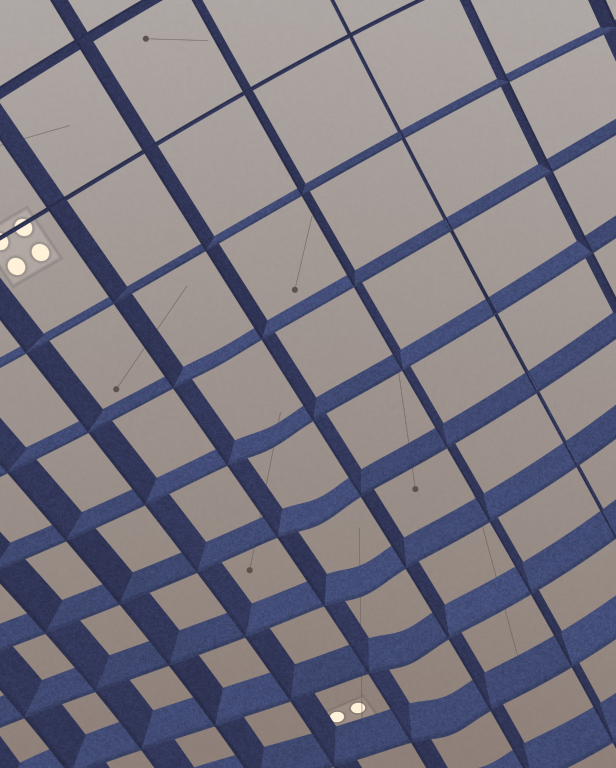
Write a WebGL 2 fragment shader that draws this pattern.

```glsl
#version 300 es
precision highp float;
// A hanging lattice of blue felt strips seen from below against a pale ceiling.
// A bent grid map is inverted at the near and far depth of the strips; where a
// whole grid number lies between the two, that strip is hit. Nearest hit wins.
uniform vec2 u_resolution;
out vec4 outColor;

const float SPAN = 768.0;                  // canvas height in drawing units
const vec2 ZENITH = vec2(352.0, 45.0);     // vanishing point of the strip depth
const float DEPTH = 0.051;                 // strip depth as a pull to the zenith
const float EDGE = 1.8;                    // half thickness of a strip
const float SAG = 8.0;                     // dip of the crossing strips
const float FELT_GRAIN = 0.22;
const vec3 CEILING_TOP = vec3(0.685, 0.660, 0.650);
const vec3 CEILING_LOW = vec3(0.560, 0.505, 0.475);
const vec3 FELT_LIGHT = vec3(0.255, 0.295, 0.460);
const vec3 FELT_DARK = vec3(0.195, 0.215, 0.350);
const vec3 LAMP_GLOW = vec3(1.0, 0.95, 0.85);
const vec3 WIRE = vec3(0.36, 0.32, 0.30);

float hash(vec2 p) {
    vec3 r = fract(vec3(p.xyx) * 0.1031);
    r += dot(r, r.yzx + 33.33);
    return fract((r.x + r.y) * r.z);
}

float noise(vec2 p) {
    vec2 i = floor(p), f = fract(p);
    f *= f * (3.0 - 2.0 * f);
    return mix(mix(hash(i), hash(i + vec2(1, 0)), f.x),
               mix(hash(i + vec2(0, 1)), hash(i + vec2(1, 1)), f.x), f.y);
}

// Grid coordinates to drawing units (y down): perspective with a gentle bend.
vec2 gridPoint(vec2 g) {
    float u = g.x, v = g.y;
    float x = 228.0 + v * (52.0 + v * (-2.1 + 0.15 * v))
            + u * (84.0 - 2.4 * v + 0.25 * v * v) + u * u * (1.7 - 0.2 * v);
    float y = 463.0 + v * (74.0 + v * (-2.6 + 0.35 * v))
            + u * (-42.5 + 4.2 * v - 0.15 * v * v)
            - u * u * (2.3 + 0.3 * v) - u * u * u * (0.06 + 0.13 * v);
    float bend = (u - 0.5) / 0.35;
    return vec2(x, y + SAG * smoothstep(-2.0, 1.0, v) * exp(-bend * bend));
}

// Newton inversion of gridPoint; also returns the inverse Jacobian.
vec2 toGrid(vec2 q, out mat2 inv) {
    const float E = 0.01;
    inv = inverse(mat2(84.0, -42.5, 52.0, 74.0));
    vec2 g = inv * (q - vec2(228.0, 463.0));
    for (int k = 0; k < 6; k++) {
        vec2 p = gridPoint(g);
        inv = inverse(mat2((gridPoint(g + vec2(E, 0)) - p) / E,
                           (gridPoint(g + vec2(0, E)) - p) / E));
        g -= inv * (p - q);
    }
    return g;
}

// Coverage, relative depth of the hit and index of the strip.
vec3 strip(float near, float far, float slope, float aa) {
    float n = round(0.5 * (near + far));
    float d = max(min(near, far) - n, n - max(near, far)) / slope - EDGE;
    float span = far - near;
    span = abs(span) < 1e-4 ? 1e-4 : span;
    return vec3(1.0 - smoothstep(-aa, aa, d), clamp((n - near) / span, 0.0, 1.0), n);
}

vec3 felt(vec3 base, vec3 hit, float piece, vec2 q) {
    float grain = 0.6 * hash(floor(q / 1.5)) + 0.4 * noise(q * vec2(0.35, 0.5)) - 0.5;
    float tone = 0.95 + 0.1 * hash(vec2(hit.z + 20.0, piece + 40.0));
    float rim = 1.0 - 0.14 * (1.0 - smoothstep(0.0, 0.12, hit.y));
    return base * tone * rim * (1.0 + FELT_GRAIN * grain);
}

// Square fitting with two by two round lamps, skewed by its two axes.
vec3 fitting(vec3 col, vec2 q, vec2 centre, mat2 axes, float aa) {
    vec2 w = inverse(axes) * (q - centre);
    float soft = aa / length(axes[0]);
    float box = max(abs(w.x), abs(w.y)) - 1.0;
    float lamp = length(abs(w) - 0.5) - 0.3;
    col = mix(col, col * 1.08, 1.0 - smoothstep(-soft, soft, box));
    col *= 1.0 - 0.12 * (1.0 - smoothstep(0.0, 0.08 + soft, abs(box)));
    col = mix(col, col * 0.85, (1.0 - smoothstep(0.0, 0.14, lamp)) * step(box, 0.0));
    return mix(col, LAMP_GLOW, 1.0 - smoothstep(-soft, soft, lamp));
}

void main() {
    vec2 q = vec2(gl_FragCoord.x, u_resolution.y - gl_FragCoord.y) * SPAN / u_resolution.y;
    float aa = 0.75 * SPAN / u_resolution.y;

    // Ceiling and its lamps
    float fall = clamp(q.y / SPAN + 0.04 * sin(q.x / 190.0), 0.0, 1.0);
    vec3 col = mix(CEILING_TOP, CEILING_LOW, fall) + 0.012 * (noise(q * 0.4) - 0.5);
    col = fitting(col, q, vec2(20.0, 247.0), mat2(24.0, -14.0, 17.0, 25.0), aa);
    col = fitting(col, q, vec2(353.0, 720.0), mat2(21.0, -9.0, 11.0, 15.0), aa);

    // Hanging wires with small knots, all leaning to the zenith
    for (int k = 0; k < 8; k++) {
        vec2 knot = gridPoint(vec2(2.0 * float(k % 2) - 0.5, 2.5 * float(k / 2) - 3.75));
        vec2 along = (ZENITH - knot) * 0.3, rel = q - knot;
        float d = length(rel - along * clamp(dot(rel, along) / dot(along, along), 0.0, 1.0));
        col = mix(col, WIRE, 0.4 * (1.0 - smoothstep(0.2, 0.2 + aa, d)));
        col = mix(col, WIRE, 1.0 - smoothstep(3.0 - aa, 3.0 + aa, length(rel)));
    }

    // Strips of both directions
    mat2 inv, unused;
    vec2 near = toGrid(q, inv);
    vec2 far = toGrid((q - DEPTH * ZENITH) / (1.0 - DEPTH), unused);
    vec3 steep = strip(near.x, far.x, length(vec2(inv[0].x, inv[1].x)), aa);
    vec3 cross_ = strip(near.y, far.y, length(vec2(inv[0].y, inv[1].y)), aa);
    vec3 steepCol = felt(FELT_DARK, steep, floor(near.y), q);
    vec3 crossCol = felt(far.y > near.y ? FELT_LIGHT : FELT_DARK, cross_, floor(near.x), q);
    vec3 steepFront = mix(mix(col, crossCol, cross_.x), steepCol, steep.x);
    vec3 crossFront = mix(mix(col, steepCol, steep.x), crossCol, cross_.x);
    col = mix(steepFront, crossFront, smoothstep(-0.04, 0.04, steep.y - cross_.y));
    outColor = vec4(col, 1.0);
}
```
